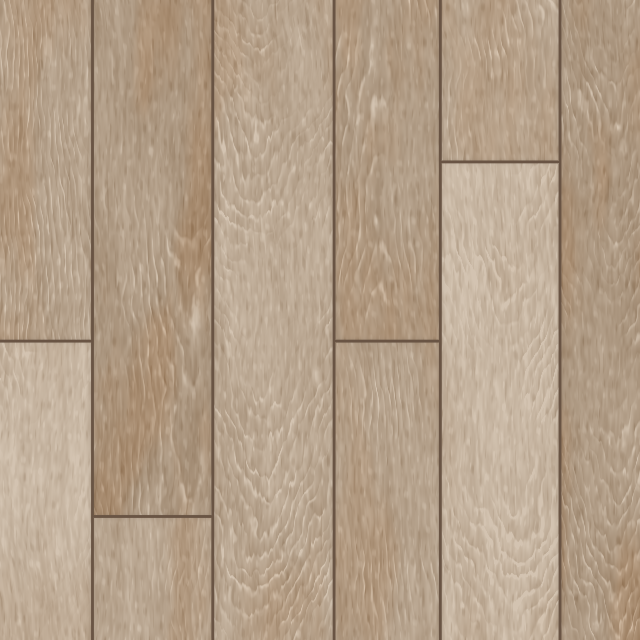
Reproduce this texture procedurally as a WebGL 2 fragment shader.

```glsl
#version 300 es
precision highp float;
// Limed oak floor: six columns of upright boards with staggered end joints.
// Each board has its own tone and cathedral grain, made from warped U-shaped
// growth rings broken up by fine upright fibres, between thin dark seams.

uniform vec2 u_resolution;
out vec4 fragColor;

float hash(vec2 p) {
  return fract(sin(dot(p, vec2(127.1, 311.7))) * 43758.5453);
}

float noise(vec2 p) {
  vec2 i = floor(p), f = fract(p);
  f = f * f * (3.0 - 2.0 * f);
  return mix(mix(hash(i), hash(i + vec2(1, 0)), f.x),
             mix(hash(i + vec2(0, 1)), hash(i + vec2(1, 1)), f.x), f.y);
}

float fbm(vec2 p) {
  float sum = 0.0, amp = 0.5;
  for (int i = 0; i < 4; i++) {
    sum += amp * noise(p);
    p = p * 2.03 + 17.3;
    amp *= 0.5;
  }
  return sum / 0.9375;
}

// Column edges and the height of each column's end joint (-1 for none)
const float edges[7] = float[](0.0, 0.1445, 0.3325, 0.522, 0.688, 0.875, 1.0);
const float joints[6] = float[](0.467, 0.193, -1.0, 0.467, 0.747, -1.0);

// Per board: tone, ring steepness, ring centre, rings per canvas height.
// The six upper boards come first, then the four below a joint.
const vec4 boards[10] = vec4[](
  vec4(0.54, 2.2, 0.7, 8), vec4(0.42, 2.4, 0.32, 7),
  vec4(0.61, 0.5, -0.1, 27), vec4(0.50, -1.7, -0.1, 8),
  vec4(0.64, 1.6, 0.5, 11), vec4(0.43, 0.5, 0.2, 24),
  vec4(0.88, 0.45, -0.1, 26), vec4(0.62, 2.2, -0.7, 8),
  vec4(0.58, 2.3, 0.7, 7), vec4(0.88, 0.55, 0.1, 24));

// Lightness change from the growth rings: soft ramps and broken limed lines
float rings(vec2 uv, float across, vec4 board, vec2 seed) {
  float side = across - board.z;
  float bend = board.y * side * side / (abs(side) + 0.2);
  float warp = (fbm(vec2(across * 2.2, uv.y * 6.0) + seed) - 0.5)
             * (0.07 + 0.22 * abs(board.y));
  float jag = (noise(uv * vec2(110, 40) + seed) - 0.5) * 0.012
            + (noise(uv * vec2(300, 50) + seed) - 0.5) * 0.012;
  float phase = (uv.y - bend + warp + jag) * board.w;
  float t = fract(phase);
  float ramp = t * (1.0 - smoothstep(0.8, 1.0, t)) - 0.4;
  float limed = smoothstep(0.6, 0.84, t) * (1.0 - smoothstep(0.86, 1.0, t));
  // Liming survives in patches and in short upright dashes
  float patchy = smoothstep(0.38, 0.68, fbm(uv * vec2(9, 7) + seed.yx));
  float dashes = smoothstep(0.25, 0.75, noise(uv * vec2(210, 65) + seed));
  return 0.22 * ramp * (0.25 + patchy) + 0.36 * limed * patchy * dashes;
}

// Dense upright pores and pale flecks, leaning slightly with the board
float fibres(vec2 uv, vec2 seed) {
  vec2 p = uv + seed;
  p.x += 0.03 * fbm(uv * vec2(5, 4) + seed);
  float coarse = noise(p * vec2(110, 8)) - 0.5;
  float middle = noise(p * vec2(190, 28)) - 0.5;
  float fine = noise(p * vec2(330, 60)) - 0.5;
  float flecks = smoothstep(0.66, 0.95, noise(p * vec2(260, 55) + 41.0));
  float pores = smoothstep(0.66, 0.95, noise(p * vec2(290, 45) + 83.0));
  return 0.15 * coarse + 0.17 * middle + 0.23 * fine
       + 0.2 * flecks - 0.2 * pores;
}

void main() {
  vec2 uv = gl_FragCoord.xy / u_resolution;
  float pixel = 1.0 / min(u_resolution.x, u_resolution.y);

  // Find the column and the distance to its nearest inner edge
  int column = 0;
  float seam = 1.0;
  for (int i = 1; i < 6; i++) {
    if (uv.x > edges[i]) column = i;
    seam = min(seam, abs(uv.x - edges[i]));
  }
  seam = min(seam, abs(uv.y - joints[column]));

  // Pick the board above or below the joint
  int index = column;
  if (uv.y < joints[column]) index = 6 + column - (column > 2 ? 1 : 0);
  vec4 board = boards[index];
  vec2 seed = vec2(3.7, 5.3) * float(index + 1);
  float left = edges[column], right = edges[column + 1];
  float across = (uv.x - left) / (right - left) - 0.5;

  // Combine board tone, broad stains, rings and fibres
  float stain = fbm(uv * vec2(15, 3.5) + seed) - 0.5;
  float tone = board.x + 0.03 + 0.5 * stain;
  tone += rings(uv, across, board, seed) + fibres(uv, seed);
  vec3 darkOak = vec3(0.57, 0.475, 0.375);
  vec3 paleOak = vec3(0.80, 0.735, 0.66);
  vec3 color = mix(darkOak, paleOak, clamp(tone, -0.3, 1.12));

  // Warmer heartwood in the browner stains
  float warmth = smoothstep(0.05, -0.25, stain) * (1.0 - board.x);
  color += vec3(0.035, -0.005, -0.035) * warmth;

  // Dark seams with a faint shaded bevel
  color *= 1.0 - 0.12 * exp(-seam / 0.003);
  float line = 1.0 - smoothstep(0.002 - 0.5 * pixel, 0.002 + 0.8 * pixel, seam);
  color = mix(color, vec3(0.41, 0.33, 0.265), line);
  fragColor = vec4(color, 1.0);
}
```
